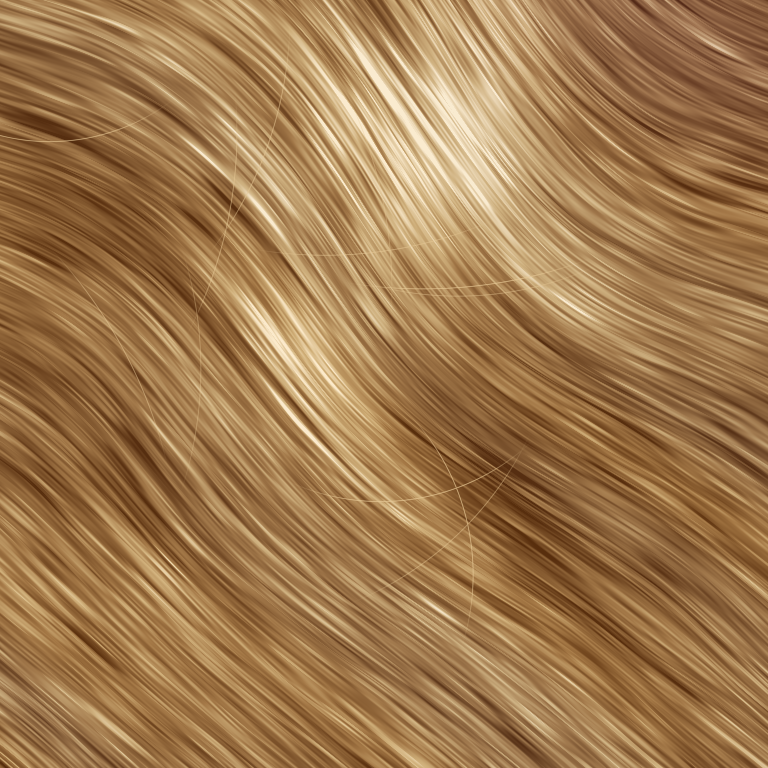
A WebGL 1 fragment shader for this texture:

```glsl
precision highp float;
uniform vec2 u_resolution;

float hash(vec2 p) {
  return fract(sin(dot(p, vec2(127.1, 311.7))) * 43758.5453);
}

float noise(vec2 p) {
  vec2 i = floor(p), f = fract(p);
  f = f * f * (3.0 - 2.0 * f);
  return mix(mix(hash(i), hash(i + vec2(1.0, 0.0)), f.x),
             mix(hash(i + vec2(0.0, 1.0)), hash(i + vec2(1.0, 1.0)), f.x), f.y);
}

// Soft elliptical patch of light, turned by an angle
float glow(vec2 p, vec2 center, float angle, vec2 size) {
  vec2 d = p - center;
  float c = cos(angle), s = sin(angle);
  d = vec2(c * d.x + s * d.y, c * d.y - s * d.x) / size;
  return exp(-dot(d, d));
}

// Strands follow the level lines of this function
float flow(vec2 p) {
  float bend = cos(6.0 * (p.x - 0.35 * p.y - 0.1) + 0.7);
  return p.y + 0.83 * p.x - 0.072 * bend * smoothstep(0.1, 0.75, p.y)
    + 0.02 * noise(p * 3.0 + 4.0);
}

// Broad light and shade across the locks
float lighting(vec2 p) {
  float light = 0.45;
  light += 0.42 * glow(p, vec2(0.56, 0.83), 1.15, vec2(0.26, 0.12));
  light += 0.22 * glow(p, vec2(0.70, 0.70), -0.90, vec2(0.20, 0.06));
  light += 0.26 * glow(p, vec2(0.38, 0.56), -0.75, vec2(0.14, 0.055));
  light += 0.22 * glow(p, vec2(0.50, 0.38), -0.90, vec2(0.32, 0.05));
  light += 0.14 * glow(p, vec2(0.27, 0.95), -0.70, vec2(0.25, 0.12));
  light += 0.08 * glow(p, vec2(0.25, 0.20), -0.80, vec2(0.35, 0.12));
  light -= 0.22 * glow(p, vec2(0.64, 0.35), -0.80, vec2(0.26, 0.055));
  light -= 0.24 * glow(p, vec2(0.15, 0.66), -0.50, vec2(0.20, 0.045));
  light -= 0.15 * glow(p, vec2(0.03, 0.45), -0.60, vec2(0.24, 0.12));
  light -= 0.13 * glow(p, vec2(0.05, 0.83), -0.50, vec2(0.22, 0.06));
  light -= 0.10 * glow(p, vec2(0.85, 0.44), -0.25, vec2(0.25, 0.06));
  light -= 0.17 * glow(p, vec2(1.00, 0.98), -0.60, vec2(0.25, 0.17));
  return light;
}

vec3 hairColor(float tone) {
  vec3 color = mix(vec3(0.34, 0.18, 0.06), vec3(0.64, 0.475, 0.29), clamp(tone * 2.0, 0.0, 1.0));
  color = mix(color, vec3(0.81, 0.69, 0.49), clamp((tone - 0.5) / 0.26, 0.0, 1.0));
  return mix(color, vec3(0.98, 0.92, 0.81), clamp((tone - 0.76) / 0.28, 0.0, 1.0));
}

// Thin stray hairs: short arcs of large circles
float strayHairs(vec2 p, float pixel) {
  float amount = 0.0;
  for (int i = 0; i < 12; i++) {
    float k = float(i);
    vec2 middle = vec2(0.65 * hash(vec2(k, 1.3)), 0.3 + 0.6 * hash(vec2(k, 2.7)));
    float angle = -1.7 + 2.2 * hash(vec2(k, 5.1));
    float radius = 0.25 + 0.4 * hash(vec2(k, 7.9));
    vec2 outward = vec2(cos(angle), sin(angle));
    vec2 d = p - middle + outward * radius;
    float line = 1.0 - smoothstep(0.0, 0.0006 + 0.6 * pixel, abs(length(d) - radius));
    float along = abs(dot(d, vec2(-outward.y, outward.x)));
    float section = (1.0 - smoothstep(0.07, 0.17, along)) * step(0.0, dot(d, outward));
    amount = max(amount, line * section * (0.3 + 0.4 * hash(vec2(k, 9.2))));
  }
  return amount;
}

void main() {
  vec2 p = gl_FragCoord.xy / u_resolution.y;
  float along = dot(p, vec2(0.77, -0.64));
  float across = flow(p);

  // Clumps cross at slight angles
  across += 0.016 * (noise(vec2(across * 14.0, along * 4.0)) - 0.5);
  across += 0.005 * (noise(vec2(across * 50.0, along * 9.0)) - 0.5);
  float crossing = across + 0.09 * along * (noise(vec2(across * 5.0, 8.0)) - 0.5);

  // Strands from wide locks down to single hairs
  float lock = noise(vec2(across * 26.0, along * 2.5 + 3.0)) - 0.5;
  float clump = noise(vec2(crossing * 75.0, along * 5.0 + 11.0)) - 0.5;
  float strand = noise(vec2(across * 170.0, along * 10.0 + 23.0)) - 0.5;
  float fiber = noise(vec2(crossing * 300.0, along * 16.0 + 37.0)) - 0.5;
  float gap = smoothstep(0.62, 0.92, noise(vec2(crossing * 125.0, along * 8.0 + 51.0)));
  float glint = smoothstep(0.65, 0.92, noise(vec2(across * 240.0, along * 10.0 + 67.0)));

  // Highlights break up along the strands
  vec2 lit = p + vec2(0.77, -0.64) * (0.08 * lock + 0.08 * clump + 0.08 * strand);
  float tone = lighting(lit) + 0.16 * lock + 0.22 * clump + 0.33 * strand + 0.38 * fiber;
  tone += 0.19 * glint - 0.21 * gap;

  // Golden and reddish tints
  vec3 color = hairColor(tone);
  float warmth = noise(vec2(across * 9.0, along * 2.0 + 81.0)) - 0.5;
  color += warmth * vec3(0.02, -0.005, -0.045);
  color += glow(p, vec2(0.9, 0.97), -0.5, vec2(0.28, 0.16)) * vec3(0.0, -0.015, 0.02);

  color = mix(color, vec3(0.90, 0.78, 0.58), strayHairs(p, 1.0 / u_resolution.y));
  gl_FragColor = vec4(clamp(color, 0.0, 1.0), 1.0);
}
```
